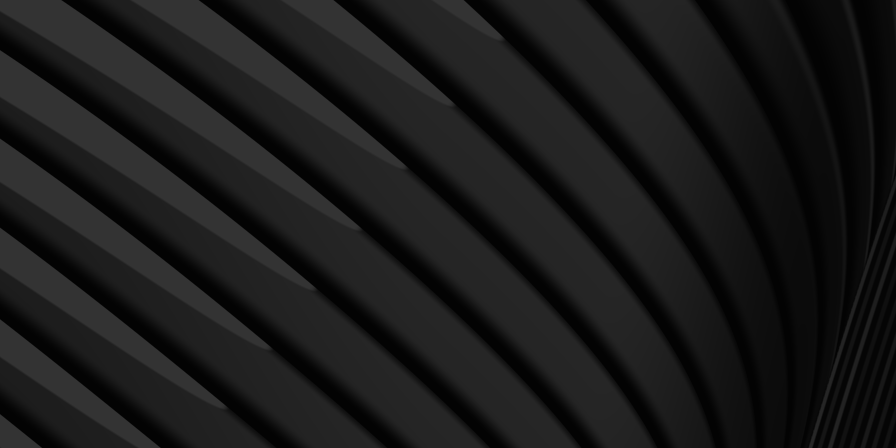
Write a WebGL 2 fragment shader that draws this background.

```glsl
#version 300 es
precision highp float;
// Dark fan of curved overlapping blades that sweep down and gather at the right.
// A closed-form curve family turns each point into a blade number; its fraction
// shades the groove, body and lit facet. Thin slanted fibres fill the right corner.

uniform vec2 u_resolution;
out vec4 fragColor;

float hash(float n) {
    n = fract(n * 0.1031);
    n *= n + 33.33;
    return fract(n * (n + n));
}

// Blade number: evenly spaced on the left, crowding towards a limit on the right.
float bladeCoord(vec2 p) {
    float v = p.y;
    float limit = 2.146 - 0.203 * v - 0.104 * v * v;
    float spacing = 0.3125 - 0.107 * v + 0.068 * v * v;
    float middle = 6.4 - 3.21 * v - 1.86 * v * v;
    float bend = 1.5 + 0.2 * v * v;
    float reach = max((limit - p.x) / (spacing * bend), 0.0005);
    return middle - bend * log(exp(reach) - 1.0);
}

float bladeShade(vec2 p) {
    float n = bladeCoord(p);
    float t = fract(n);
    float aa = clamp(fwidth(n), 0.002, 0.5);
    float crowd = smoothstep(4.5, 7.0, n);

    // Body tone rises to the centre and sinks into the right side.
    float body = mix(0.115, 0.148, smoothstep(0.0, 1.0, p.x));
    body *= 1.0 - 0.72 * smoothstep(1.42, 1.9, p.x + 0.12 * p.y);
    body *= 0.93 + 0.1 * t;

    // Lit facet tapers away along a slanted line.
    float room = 1.2 - 0.75 * p.y - p.x;
    float facetWidth = 0.53 * sqrt(max(room, 0.0));
    float facet = smoothstep(-aa, aa, t - 1.0 + facetWidth) * smoothstep(0.0, 0.03, room);
    float rounding = smoothstep(0.88, 1.0, t) * (1.0 - facet);
    float shade = mix(body * (1.0 - 0.6 * rounding), 0.2, facet);

    // Faint rim on the crowded blades.
    shade += 0.06 * crowd * smoothstep(0.74, 0.86, t) * (1.0 - smoothstep(0.86, 0.98, t));

    // Wide shadow at the start of each blade, sharp edge at its end.
    float lit = smoothstep(0.09, mix(0.36, 0.6, crowd), t);
    lit *= 1.0 - smoothstep(1.0 - aa, 1.0, t);
    return mix(0.012, shade, lit);
}

// Slanted fibres, x measured from the edge of the bundle.
float fibreShade(float x, float height) {
    float s = x * 36.0 + 3.0 * sqrt(max(x, 0.0));
    float aa = max(fwidth(s), 0.02);
    float strand = abs(fract(s) - 0.5);
    float line = 1.0 - smoothstep(0.1, 0.2 + aa, strand);
    float glow = 0.05 + 0.1 * hash(floor(s) + 7.0);
    return 0.02 + line * glow * exp(-4.0 * x) * (1.0 - 0.5 * height);
}

void main() {
    // Units of canvas height, y running downwards from the top.
    vec2 p = gl_FragCoord.xy / u_resolution.y;
    p.x *= 2.0 * u_resolution.y / u_resolution.x;
    p.y = 1.0 - p.y;

    float height = 1.0 - p.y;
    float bundle = p.x - (1.802 + 0.3 * height + 0.035 * height * height);
    float shade = mix(bladeShade(p), fibreShade(bundle, height),
                      smoothstep(-0.004, 0.004, bundle));
    fragColor = vec4(vec3(shade), 1.0);
}
```
